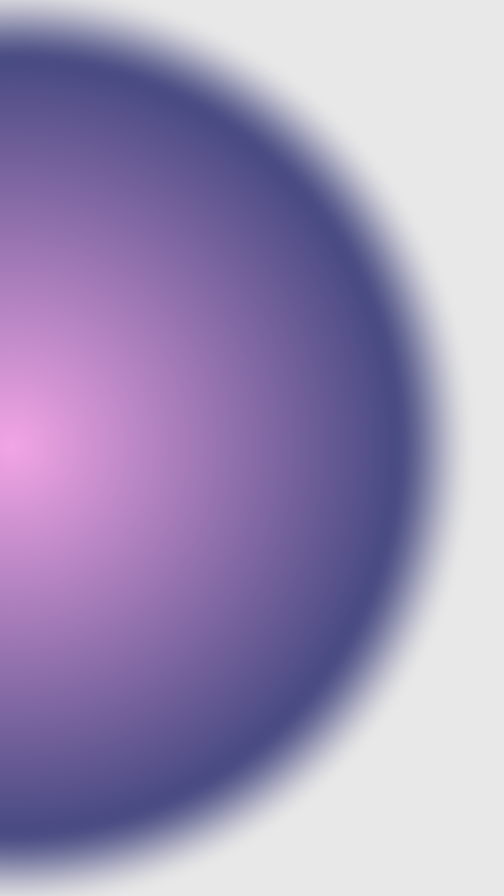
Write a WebGL 1 fragment shader that draws this background.

```glsl
precision highp float;
// A soft-edged orb, pink at its heart and navy at its rim, on a pale grey ground.
uniform vec2 u_resolution;

void main() {
    // One unit is the canvas height
    vec2 position = gl_FragCoord.xy / u_resolution.y;
    float radius = length(position - vec2(0.013, 0.502));

    // Radial gradient inside the orb
    vec3 pink = vec3(0.95, 0.645, 0.90);
    vec3 navy = vec3(0.275, 0.285, 0.505);
    vec3 orb = mix(pink, navy, clamp(radius / 0.435, 0.0, 1.0));

    // Blurred rim fading into the ground
    vec3 ground = vec3(0.908);
    vec3 color = mix(orb, ground, smoothstep(0.425, 0.52, radius));

    gl_FragColor = vec4(color, 1.0);
}
```
